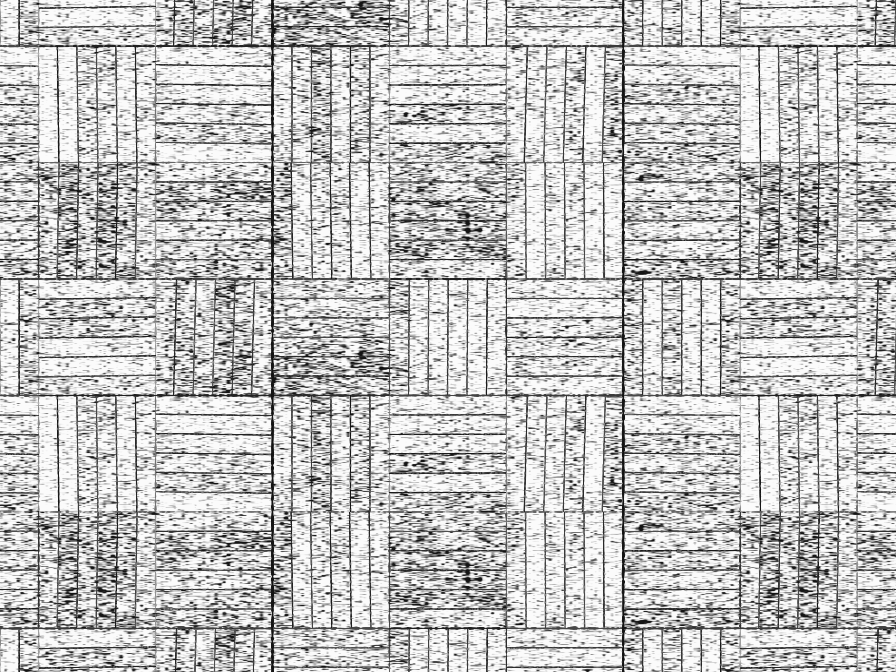
This pattern is drawn by a Shadertoy shader. Its source:

```glsl
// Worn mosaic parquet: square tiles of six slats in turned directions, with dashed grain.

#define TILE vec2(0.1740, 0.1733)    // tile size, in canvas heights
#define ORIGIN vec2(0.0575, 0.9314)  // upper left corner of the first full tile
#define REPEAT vec2(6.0, 3.0)        // tiles in one repeat
#define SLATS 6.0
#define JOINT_WIDTH 0.0023
#define BOLD_WIDTH 0.0038
#define ROUGHNESS 0.0018
#define TILT 0.22                    // largest joint slant, in slats
#define GRAIN_GAIN 2.5
#define GRAIN_SAMPLES 4
#define PAPER vec3(0.985)
#define INK vec3(0.08)

// Darkness of the tiles in one repeat, row by row from the top
const float TONE[18] = float[18](
    0.24, 0.26, 0.40, 0.37, 0.35, 0.32,
    0.46, 0.44, 0.40, 0.46, 0.26, 0.47,
    0.33, 0.44, 0.46, 0.33, 0.29, 0.37);

float hash(vec2 p) {
    vec3 h = fract(vec3(p.xyx) * 0.1031);
    h += dot(h, h.yzx + 33.33);
    return fract((h.x + h.y) * h.z);
}

// Value noise that wraps after the given number of cells
float wrapNoise(vec2 uv, vec2 cells, float seed) {
    vec2 x = uv * cells;
    vec2 i = floor(x);
    vec2 f = x - i;
    f = f * f * (3.0 - 2.0 * f);
    vec2 a = mod(i, cells) + seed;
    vec2 b = mod(i + 1.0, cells) + seed;
    return mix(mix(hash(a), hash(vec2(b.x, a.y)), f.x),
               mix(hash(vec2(a.x, b.y)), hash(b), f.x), f.y);
}

// Fine dashes, averaged over the height of one pixel
float grain(vec2 uv, float tone, float pixel) {
    float threshold = 0.45 - 0.5 * (tone - 0.37);
    float sum = 0.0;
    for (int k = 0; k < GRAIN_SAMPLES; k++) {
        float shift = (float(k) + 0.5) / float(GRAIN_SAMPLES) - 0.5;
        vec2 at = fract(uv + vec2(0.0, shift * pixel / (TILE.y * REPEAT.y)));
        float streak = 0.75 * wrapNoise(at, vec2(170.0, 390.0), 11.0)
                     + 0.25 * wrapNoise(at, vec2(110.0, 210.0), 73.0);
        sum += pow(clamp((streak - threshold) * GRAIN_GAIN, 0.0, 1.0), 1.5);
    }
    return sum / float(GRAIN_SAMPLES);
}

float stroke(float dist, float width, float pixel) {
    return 1.0 - smoothstep(0.5 * (width - pixel), 0.5 * (width + pixel), dist);
}

void mainImage(out vec4 fragColor, in vec2 fragCoord) {
    float pixel = 1.0 / iResolution.y;
    vec2 p = fragCoord * pixel;
    vec2 q = vec2(p.x - ORIGIN.x, ORIGIN.y - p.y) / TILE;
    vec2 cell = floor(q);
    vec2 f = q - cell;
    vec2 id = floor(mod(cell + 0.5, REPEAT));
    vec2 uv = fract(q / REPEAT);

    // Slat direction: columns alternate, and the third row is turned
    bool upright = mod(id.x + step(1.5, id.y), 2.0) < 0.5;
    float across = upright ? f.x : f.y;
    float along = upright ? f.y : f.x;
    float lean = 2.0 * hash(id + 17.0) - 1.0;
    float s = across * SLATS + TILT * lean * abs(lean) * (along - 0.5);
    float slat = clamp(floor(s), 0.0, SLATS - 1.0);

    // Grain is denser on darker slats
    float blotch = wrapNoise(uv, vec2(36.0, 40.0), 5.0) - 0.5;
    float slatTone = hash(id * 7.0 + slat * 3.7 + 41.0) - 0.5;
    float tone = TONE[int(id.y) * 6 + int(id.x)] + 0.36 * slatTone + 0.16 * blotch;
    float dark = grain(uv, tone, pixel);

    // Joints between slats, uneven in strength
    float wear = wrapNoise(uv, vec2(270.0, 135.0), 29.0);
    float rough = (wear - 0.5) * ROUGHNESS;
    float joint = clamp(round(s), 1.0, SLATS - 1.0);
    float jointDist = abs(s - joint) / SLATS * (upright ? TILE.x : TILE.y);
    float jointInk = mix(0.75, 1.0, hash(id * 5.0 + joint * 2.3 + 9.0));
    jointInk *= mix(0.7, 1.0, smoothstep(0.1, 0.4, wear));
    dark = max(dark, jointInk * stroke(jointDist + 0.5 * rough, JOINT_WIDTH, pixel));

    // Tile edges: every third column edge is bold, the others fade in places
    vec2 edge = round(q);
    vec2 edgeId = floor(mod(edge + 0.5, REPEAT));
    vec2 edgeDist = abs(q - edge) * TILE + rough;
    float boldColumn = step(1.5, mod(edgeId.x, 3.0));
    float boldRow = step(0.5, abs(edgeId.y - 1.0));
    float columnFade = mix(0.35, 0.95, hash(vec2(edgeId.x, id.y) + 61.0));
    float rowFade = mix(0.75, 1.0, hash(vec2(id.x, edgeId.y) + 83.0));
    float columnInk = mix(columnFade, 1.0, boldColumn);
    float rowInk = mix(0.65, rowFade, boldRow);
    float columnWidth = mix(JOINT_WIDTH, BOLD_WIDTH, boldColumn);
    float rowWidth = mix(0.8 * JOINT_WIDTH, 0.8 * BOLD_WIDTH, boldRow);
    dark = max(dark, columnInk * stroke(edgeDist.x, columnWidth, pixel));
    dark = max(dark, rowInk * stroke(edgeDist.y, rowWidth, pixel));

    fragColor = vec4(mix(PAPER, INK, dark), 1.0);
}
```
